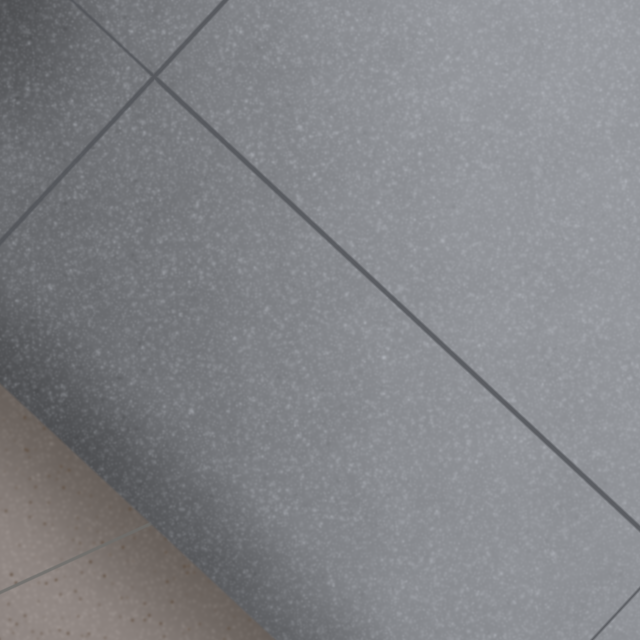
A Shadertoy shader for this texture:

```glsl
const vec2 NODE = vec2(0.241, 0.880);      // where the joints cross
const vec2 ALONG = vec2(0.732, -0.681);    // direction of the long joint
const vec2 ACROSS = vec2(0.681, 0.732);
const float TILE = 1.10;
const float STEP_EDGE = -0.515;            // front edge of the slab
const vec3 STONE_TINT = vec3(0.982, 1.0, 1.036);
const vec3 JOINT = vec3(0.32, 0.33, 0.35);
const vec3 FLOOR_SHADE = vec3(0.41, 0.38, 0.36);
const vec3 FLOOR_LIGHT = vec3(0.565, 0.53, 0.515);
const vec3 FLOOR_JOINT = vec3(0.43, 0.43, 0.42);
const vec3 FLOOR_SPECK = vec3(0.36, 0.29, 0.23);

vec3 hash3(vec2 cell) {
    vec3 q = fract(cell.xyx * vec3(0.1031, 0.1030, 0.0973));
    q += dot(q, q.yxz + 33.33);
    return fract((q.xxy + q.yzz) * q.zyx);
}

// Soft round flecks of random strength, one per cell
float flecks(vec2 p, float scale, float radius, float rarity) {
    vec2 q = p * scale;
    vec2 cell = floor(q);
    float sum = 0.0;
    for (int j = -1; j <= 1; j++) {
        for (int i = -1; i <= 1; i++) {
            vec2 id = cell + vec2(i, j);
            vec3 h = hash3(id);
            float d = length(q - id - h.xy) / radius;
            sum += pow(h.z, rarity) * exp(-d * d);
        }
    }
    return sum;
}

// Broad cloudiness from layered, bent sines
float clouds(vec2 p) {
    float sum = 0.0;
    float weight = 0.5;
    for (int i = 0; i < 4; i++) {
        p = mat2(0.8, 0.6, -0.6, 0.8) * p + sin(p.yx * 1.3) * 0.6;
        sum += weight * sin(p.x) * sin(p.y);
        p *= 1.9;
        weight *= 0.6;
    }
    return sum;
}

float jointMask(float dist, float halfWidth, float blur) {
    return 1.0 - smoothstep(halfWidth - blur, halfWidth + blur, abs(dist));
}

// Light falling off toward the left, the front edge and the far corner
float slabLight(vec2 p, float v) {
    float light = 0.452 + 0.13 * smoothstep(0.0, 0.8, p.x) + 0.05 * v;
    float front = 1.0 - smoothstep(0.0, 0.17, v - STEP_EDGE);
    float corner = 1.0 - smoothstep(0.0, 0.26, length(p - vec2(-0.02, 0.98)));
    return light - 0.10 * front - 0.11 * corner;
}

vec3 slabColor(vec2 p, vec2 uv, float blur) {
    float tone = slabLight(p, uv.y);
    float grain = flecks(p, 120.0, 0.42, 3.0) - 0.14;
    float fine = flecks(p + 3.7, 230.0, 0.5, 1.5) - 0.31;
    float pits = flecks(p + 8.1, 70.0, 0.25, 12.0);
    float contrast = mix(1.25, 0.8, smoothstep(0.0, 0.9, p.x));
    tone += contrast * (0.065 * grain + 0.035 * fine - 0.03 * pits);
    tone += 0.012 * clouds(p * 24.0);
    vec3 color = tone * STONE_TINT;

    // Repeating joints, finer beyond the crossing and at the far end
    vec2 toJoint = uv - TILE * round(uv / TILE);
    float longWidth = mix(0.0022, 0.0038, smoothstep(-0.03, 0.03, uv.x));
    float crossWidth = mix(0.0036, 0.0018, smoothstep(0.4, 0.8, uv.x));
    float soft = max(blur, 0.0022);
    float lines = max(jointMask(toJoint.y, longWidth, soft),
                      jointMask(toJoint.x, crossWidth, soft));
    return mix(color, JOINT, 0.85 * lines);
}

vec3 floorColor(vec2 p, float depth, float blur) {
    vec3 color = mix(FLOOR_SHADE, FLOOR_LIGHT, smoothstep(-0.02, 0.20, depth));
    color += 0.03 * (flecks(p, 150.0, 0.5, 1.5) - 0.31) + 0.006 * clouds(p * 20.0);
    float specks = flecks(p + 5.3, 85.0, 0.28, 7.0);
    color = mix(color, FLOOR_SPECK, min(0.5 * specks, 0.6));
    float toJoint = dot(p - vec2(0.0, 0.074), vec2(-0.416, 0.909));
    return mix(color, FLOOR_JOINT, 0.85 * jointMask(toJoint, 0.0025, max(blur, 0.0015)));
}

void mainImage(out vec4 fragColor, in vec2 fragCoord) {
    vec2 p = fragCoord / iResolution.y;
    float blur = 1.0 / iResolution.y;
    vec2 uv = vec2(dot(p - NODE, ALONG), dot(p - NODE, ACROSS));

    // Slab above, floor below its front edge
    float depth = STEP_EDGE - uv.y;
    float onFloor = smoothstep(-1.0, 1.0, depth / max(blur, 0.003));
    vec3 color = mix(slabColor(p, uv, blur), floorColor(p, depth, blur), onFloor);
    fragColor = vec4(color, 1.0);
}
```
